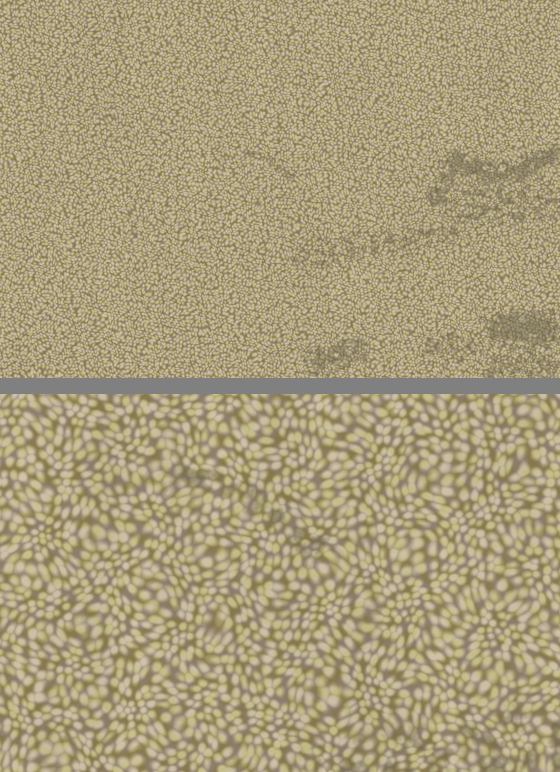
Top: the whole. Bottom: its middle third, enlarged.
Reproduce this texture procedurally as a Shadertoy shader.

```glsl
// A fine khaki grain with faint upright streaks and mottled grey stains.
// Grain: warped, tilted, jittered cells joined into curls by gradient noise.
// Stains: soft strokes broken into ragged specks by layered gradient noise.

const float CELLS_PER_HEIGHT = 101.0;
const float GRAIN_TILT = 0.27;
const vec3 OLIVE  = vec3(0.53, 0.47, 0.30);
const vec3 MAUVE  = vec3(0.55, 0.49, 0.42);
const vec3 YELLOW = vec3(0.77, 0.74, 0.53);
const vec3 CREAM  = vec3(0.80, 0.75, 0.65);
const vec3 STAIN  = vec3(0.42, 0.39, 0.30);

vec2 hash2(vec2 p) {
    vec3 q = fract(p.xyx * vec3(0.1031, 0.1030, 0.0973));
    q += dot(q, q.yzx + 33.33);
    return fract((q.xx + q.yz) * q.zy);
}

float cornerSlope(vec2 cell, vec2 offset) {
    float angle = 6.2832 * hash2(cell).x;
    return dot(vec2(cos(angle), sin(angle)), offset);
}

float gradientNoise(vec2 p) {
    vec2 i = floor(p), f = fract(p), e = vec2(1.0, 0.0);
    vec2 u = f * f * f * (f * (f * 6.0 - 15.0) + 10.0);
    float low  = mix(cornerSlope(i, f), cornerSlope(i + e, f - e), u.x);
    float high = mix(cornerSlope(i + e.yx, f - e.yx), cornerSlope(i + 1.0, f - 1.0), u.x);
    return mix(low, high, u.y);
}

float layeredNoise(vec2 p) {
    float sum = 0.0, weight = 0.6;
    for (int i = 0; i < 3; i++) {
        sum += weight * gradientNoise(p);
        p = p * 2.1 + 17.3;
        weight *= 0.6;
    }
    return sum;
}

vec2 rotate(vec2 p, float angle) {
    float c = cos(angle), s = sin(angle);
    return vec2(c * p.x - s * p.y, s * p.x + c * p.y);
}

// Distance to the nearest jittered centre of a hexagonal lattice
float cellDistance(vec2 p, float jitter) {
    p.y *= 1.1547;
    float row = floor(p.y), nearest = 9.0;
    for (int j = -1; j <= 1; j++) {
        float y = row + float(j);
        float shift = 0.5 * mod(y, 2.0);
        float column = floor(p.x - shift);
        for (int i = -1; i <= 1; i++) {
            vec2 cell = vec2(column + float(i), y);
            vec2 centre = cell + vec2(shift, 0.0) + 0.5 + jitter * (hash2(cell) - 0.5);
            vec2 d = (p - centre) * vec2(1.0, 0.866);
            nearest = min(nearest, length(d));
        }
    }
    return nearest;
}

vec3 grainColor(vec2 p) {
    vec2 q = rotate(p * CELLS_PER_HEIGHT, GRAIN_TILT);
    vec2 warp = vec2(gradientNoise(q * 0.23), gradientNoise(q * 0.23 + 71.0));
    float curl = gradientNoise(q * 1.1 + 13.0);
    float reach = cellDistance(q + 1.3 * warp, 0.5) + 0.3 * curl;
    float light = 1.0 - smoothstep(0.12, 0.66, reach);
    float tint = smoothstep(-0.3, 0.3, gradientNoise(q * 0.95 + 41.0));
    return mix(mix(OLIVE, MAUVE, tint), mix(YELLOW, CREAM, tint), light);
}

// One inside the stroke from a to b, fading to zero at the given radius
float softStroke(vec2 p, vec2 a, vec2 b, float radius) {
    vec2 ab = b - a;
    float t = clamp(dot(p - a, ab) / dot(ab, ab), 0.0, 1.0);
    return 1.0 - smoothstep(0.0, radius, length(p - a - t * ab));
}

float stainDensity(vec2 p) {
    // Small faint arc
    float d = 0.5 * softStroke(p, vec2(0.65, 0.592), vec2(0.69, 0.590), 0.020);
    d = max(d, 0.42 * softStroke(p, vec2(0.69, 0.590), vec2(0.78, 0.53), 0.026));
    // Dark ragged branch at the right
    d = max(d, 0.60 * softStroke(p, vec2(1.15, 0.47), vec2(1.20, 0.57), 0.045));
    d = max(d, 0.72 * softStroke(p, vec2(1.20, 0.57), vec2(1.29, 0.54), 0.060));
    d = max(d, 0.62 * softStroke(p, vec2(1.29, 0.54), vec2(1.40, 0.55), 0.055));
    d = max(d, 0.70 * softStroke(p, vec2(1.39, 0.56), vec2(1.46, 0.59), 0.050));
    // Thin trail drifting down to the left
    d = max(d, 0.40 * softStroke(p, vec2(1.44, 0.47), vec2(1.22, 0.45), 0.13));
    d = max(d, 0.36 * softStroke(p, vec2(1.20, 0.39), vec2(0.80, 0.32), 0.08));
    // Patches along the lower edge
    d = max(d, 0.80 * softStroke(p, vec2(1.33, 0.13), vec2(1.43, 0.13), 0.090));
    d = max(d, 0.48 * softStroke(p, vec2(1.31, 0.03), vec2(1.45, 0.03), 0.08));
    d = max(d, 0.55 * softStroke(p, vec2(0.84, 0.04), vec2(0.94, 0.07), 0.075));
    return max(d, 0.42 * softStroke(p, vec2(1.15, 0.08), vec2(1.24, 0.08), 0.08));
}

float stainMask(vec2 p) {
    float density = stainDensity(p);
    float mottle = layeredNoise(p * 48.0);
    return smoothstep(0.2, 0.7, density + 1.1 * mottle) * smoothstep(0.0, 0.3, density);
}

void mainImage(out vec4 fragColor, in vec2 fragCoord) {
    // Grain, averaged over four points to smooth its edges
    vec3 color = vec3(0.0);
    for (int k = 0; k < 4; k++) {
        vec2 offset = vec2(k & 1, k >> 1) * 0.5 - 0.25;
        color += 0.25 * grainColor((fragCoord + offset) / iResolution.y);
    }

    // Faint upright streaks and broad unevenness
    vec2 p = fragCoord / iResolution.y;
    color *= 1.0 + 0.030 * gradientNoise(p * vec2(30.0, 2.0));
    color *= 1.0 + 0.025 * layeredNoise(p * 7.0 + 5.0);

    // Stains
    color = mix(color, STAIN, 0.5 * stainMask(p));
    fragColor = vec4(color, 1.0);
}
```
